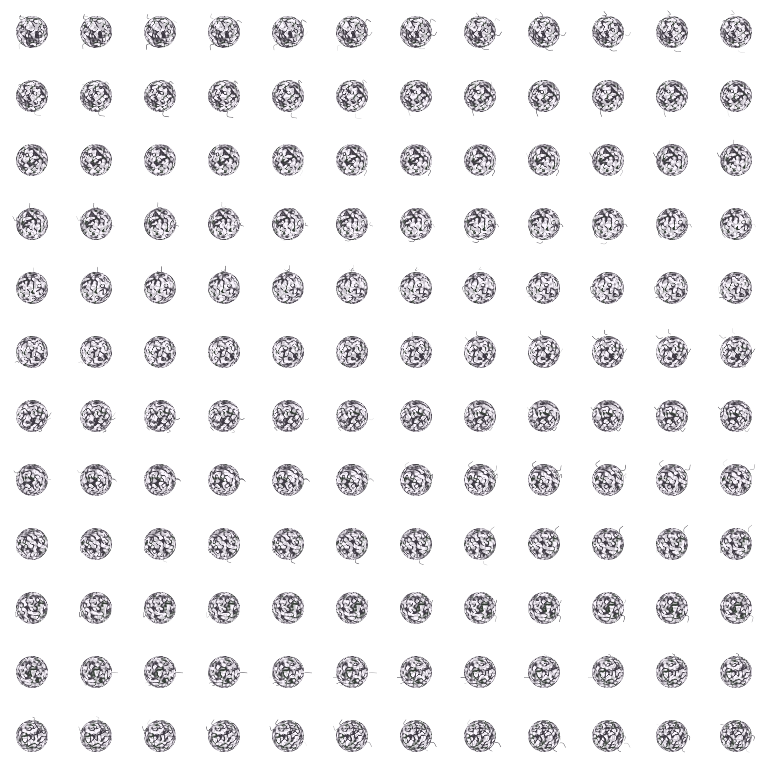
Reproduce this pattern procedurally as a Shadertoy shader.

```glsl
const float GRID = 12.0;
const float RADIUS = 0.25;
const float VEIN_FREQ = 3.8;
const int HAIRS = 4;
const float PI = 3.14159;

vec3 hash3(vec3 p) {
    p = fract(p * vec3(0.1031, 0.1030, 0.0973));
    p += dot(p, p.yxz + 33.33);
    return fract((p.xxy + p.yxx) * p.zyx);
}

mat2 rotation(float a) {
    float c = cos(a), s = sin(a);
    return mat2(c, -s, s, c);
}

float gradientNoise(vec3 p) {
    vec3 cell = floor(p), f = fract(p);
    vec3 u = f * f * f * (f * (f * 6.0 - 15.0) + 10.0);
    float sum = 0.0;
    for (int i = 0; i < 8; i++) {
        vec3 corner = vec3(i & 1, (i >> 1) & 1, i >> 2);
        vec3 weight = mix(1.0 - u, u, corner);
        vec3 gradient = hash3(cell + corner + 40.0) * 2.0 - 1.0;
        sum += weight.x * weight.y * weight.z * dot(gradient, f - corner);
    }
    return sum;
}

// Turn the ball a little further with every frame
vec3 turn(vec3 p, float frame) {
    p.xz = rotation(frame * 0.045) * p.xz;
    p.xy = rotation(frame * 0.018) * p.xy;
    return p;
}

// Ridged veins, thickened into knots by a finer noise
float veins(vec3 p, float frame, float blur) {
    vec3 q = turn(p, frame) * VEIN_FREQ + vec3(0.0, 0.0, frame * 0.025);
    float width = 0.10 + 0.22 * gradientNoise(q * 1.3 + 19.0);
    return 1.0 - smoothstep(width - blur, width + blur, abs(gradientNoise(q)));
}

// One curled strand near the rim, living for a few frames
float hair(vec2 p, float frame, float id, float px) {
    float age = frame / 6.0 + id * 0.37;
    vec3 rnd = hash3(vec3(floor(age), id * 7.0, 3.0));
    vec3 form = hash3(vec3(floor(age), id * 7.0, 11.0));
    float life = sin(PI * fract(age)) * step(0.5, form.z);

    p = rotation(rnd.x * 2.0 * PI) * p;
    p.x -= RADIUS - 0.02 + 0.07 * rnd.y * fract(age);
    p = rotation((rnd.z - 0.5) * 2.6) * p;

    float len = mix(0.03, 0.11, form.x);
    float bend = (form.y - 0.5) * 0.07;
    float phase = p.x / len * 4.0;
    float slope = bend * cos(phase) * 4.0 / len;
    float d = abs(p.y - bend * sin(phase)) / sqrt(1.0 + slope * slope);
    d = max(d, max(-p.x, p.x - len));
    return life * 0.6 * (1.0 - smoothstep(0.0, 0.003 + 0.6 * px, d));
}

// Colour of the ball at a point in units of its radius
vec3 ballColor(vec2 p, float frame, float px) {
    float r = min(length(p), 0.999);
    float depth = sqrt(1.0 - r * r);
    float blur = min(0.42 * px * VEIN_FREQ / max(depth, 0.45), 0.32);
    float front = 0.94 * veins(vec3(p, depth), frame, blur);
    float back = 0.24 * veins(vec3(p, -depth), frame, blur);
    float rim = 0.15 * smoothstep(0.9, 1.0, r);
    float ink = 1.0 - (1.0 - front) * (1.0 - back) * (1.0 - rim);

    // Faint green and violet tints in the dark parts
    float tint = gradientNoise(turn(vec3(p, depth), frame) * 2.2 + 7.0);
    vec3 dark = mix(vec3(0.20, 0.18, 0.22), vec3(0.15, 0.19, 0.15),
                    smoothstep(0.0, 0.4, tint));
    vec3 pale = vec3(0.99, 0.97, 1.0);
    return mix(pale, dark, ink);
}

void mainImage(out vec4 fragColor, in vec2 fragCoord) {
    vec2 uv = fragCoord / iResolution.y * GRID;
    float px = GRID / iResolution.y;
    vec2 cell = floor(uv);
    vec2 p = fract(uv) - 0.5;

    // Frames run left to right, then down
    float frame = cell.x + GRID * (GRID - 1.0 - cell.y);

    vec3 color = vec3(1.0);
    float edge = length(p) - RADIUS;
    float cover = 1.0 - smoothstep(-0.5 * px, 0.5 * px, edge);
    if (cover > 0.0) {
        color = mix(color, ballColor(p / RADIUS, frame, px / RADIUS), cover);
    }

    // Stray strands
    for (int i = 0; i < HAIRS; i++) {
        color = mix(color, vec3(0.22, 0.21, 0.24), hair(p, frame, float(i), px));
    }
    fragColor = vec4(color, 1.0);
}
```
